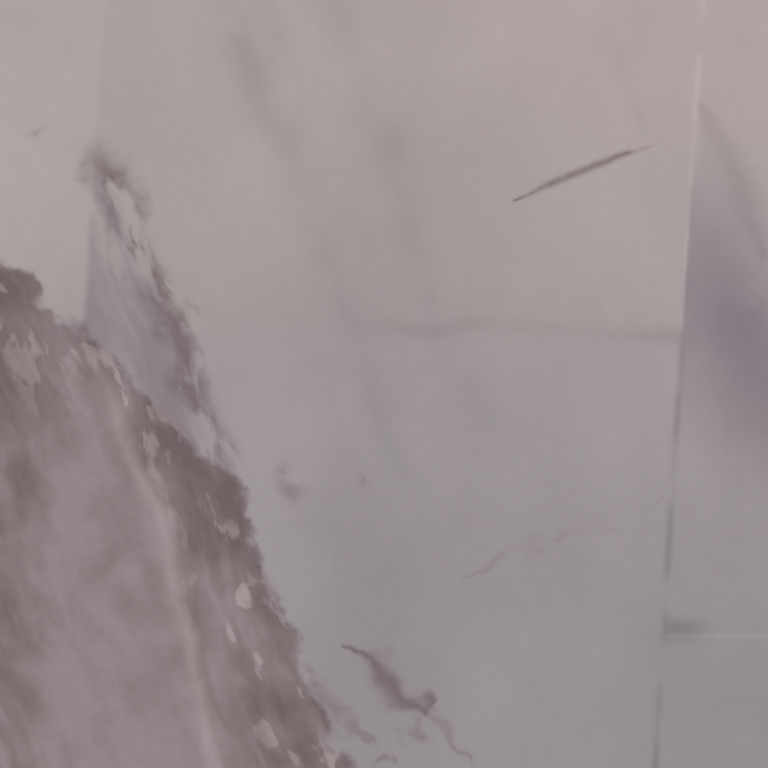
Reproduce this texture procedurally as a WebGL 2 fragment shader.

```glsl
#version 300 es
precision highp float;
// Polished marble slabs: a soft grey-pink ground with faint diagonal veins,
// a dark streaked mass at the lower left and thin slab joints.
// Built from value noise, warped half planes and tapered segments.
uniform vec2 u_resolution;
out vec4 fragColor;

float hash(vec2 p) {
  vec3 q = fract(vec3(p.xyx) * 0.1031);
  q += dot(q, q.yzx + 33.33);
  return fract((q.x + q.y) * q.z);
}

float noise(vec2 p) {
  vec2 i = floor(p), f = fract(p);
  f = f * f * (3.0 - 2.0 * f);
  return mix(mix(hash(i), hash(i + vec2(1, 0)), f.x),
             mix(hash(i + vec2(0, 1)), hash(i + vec2(1, 1)), f.x), f.y);
}

float fbm(vec2 p) {
  float sum = 0.0, amp = 0.53;
  for (int i = 0; i < 4; i++) {
    sum += amp * noise(p);
    p = mat2(1.6, 1.2, -1.2, 1.6) * p + 7.3;
    amp *= 0.5;
  }
  return sum;
}

// Soft stroke from a to b, thinning towards both ends
float stroke(vec2 p, vec2 a, vec2 b, float width) {
  vec2 ab = b - a;
  float t = clamp(dot(p - a, ab) / dot(ab, ab), 0.0, 1.0);
  float d = length(p - a - ab * t) / (width * (0.35 + 2.6 * t * (1.0 - t)));
  return exp(-d * d);
}

float spot(vec2 p, vec2 centre, vec2 radius) {
  vec2 d = (p - centre) / radius;
  return exp(-dot(d, d));
}

void main() {
  vec2 p = gl_FragCoord.xy / u_resolution;
  vec2 wobble = vec2(fbm(p * 9.0), fbm(p * 9.0 + 40.0)) - 0.5;
  vec2 q = p + 0.035 * wobble;
  vec2 rough = q + 0.05 * (vec2(fbm(p * 30.0), fbm(p * 30.0 + 15.0)) - 0.5);
  float patches = fbm(p * 24.0 + 60.0);

  // Ground, warmer and lighter towards the top, softly clouded
  vec3 col = mix(vec3(0.590, 0.563, 0.575), vec3(0.662, 0.622, 0.615), smoothstep(0.1, 1.0, p.y));
  col += vec3(0.030, 0.022, 0.022) * spot(p, vec2(0.9, 1.0), vec2(0.3, 0.25));
  col += 0.065 * (fbm(p * vec2(6.0, 4.0) + 3.0) - 0.5);

  // Faint diagonal veins
  float faint = 0.5 * stroke(q, vec2(0.76, 1.02), vec2(0.84, 0.82), 0.016);
  for (int i = 0; i < 3; i++) {
    float k = float(i);
    float path = 0.305 + 0.125 * k - 0.2 * step(1.5, k) + 0.36 * (1.0 - q.y);
    float fade = smoothstep(0.28, 0.65, p.y - 0.06 * k) * (1.0 - 0.25 * k);
    float width = 0.014 + 0.02 * noise(vec2(p.y * 7.0, k));
    faint += exp(-pow((q.x - path) / width, 2.0)) * fade;
  }
  col -= vec3(0.054, 0.050, 0.044) * faint * smoothstep(0.2, 0.75, fbm(p * 7.0 + 9.0));

  // Right slab with a violet shadow
  float joint = p.x - 0.853 - 0.062 * p.y;
  float right = smoothstep(-0.003, 0.004, joint);
  float shade = spot(vec2(q.x, q.y + 0.9 * (q.x - 0.95)), vec2(0.95, 0.58), vec2(0.16, 0.14));
  col -= right * shade * vec3(0.100, 0.105, 0.080) * (0.5 + fbm(p * 8.0));
  col -= right * 0.035 * stroke(q, vec2(0.92, 0.86), vec2(1.0, 0.66), 0.02);

  // Slab joints, broken along their length
  float line = exp(-pow(joint / 0.005, 2.0));
  col += line * mix(-0.06, 0.03, smoothstep(0.45, 0.75, p.y)) * smoothstep(0.25, 0.7, noise(p * 22.0));
  float level = q.y - 0.582 + 0.03 * (p.x - 0.3);
  float span = smoothstep(0.24, 0.4, p.x) * (1.0 - right);
  col -= span * 0.036 * exp(-pow(level / 0.012, 2.0)) * noise(p * 9.0);
  col -= right * 0.07 * spot(q, vec2(0.89, 0.187), vec2(0.03, 0.016));
  col += right * 0.02 * exp(-pow((p.y - 0.172) / 0.004, 2.0));
  float leftJoint = p.x - 0.07 - 0.067 * p.y;
  col += 0.014 * smoothstep(0.56, 0.62, p.y) * smoothstep(0.006, -0.006, leftJoint);

  // Dark mass: streaked body, dark rims, paler core and pale inclusions
  float slant = (0.455 - 0.40 * rough.y - rough.x) / 1.08;
  float crest = (0.68 - rough.x - rough.y) * 0.7;
  float inside = min(slant, crest);
  vec2 along = vec2(dot(q, vec2(0.93, 0.37)), dot(q, vec2(-0.37, 0.93)));
  float streak = fbm(along * vec2(42.0, 10.0));
  float mass = smoothstep(-0.006, 0.012, inside);
  float ridge = q.x - 0.28 + 0.12 * p.y + 0.36 * p.y * p.y;
  float core = smoothstep(0.035, -0.035, ridge) * smoothstep(0.02, 0.12, p.x + 0.1 * (0.3 - p.y));
  float dark = 0.42 + 0.4 * exp(-max(inside, 0.0) * 14.0) - 0.38 * core;
  dark += (streak - 0.5) * (1.3 - 0.8 * core) + 0.7 * (patches - 0.5);
  vec3 body = mix(vec3(0.580, 0.525, 0.533), vec3(0.440, 0.380, 0.390), clamp(dark, 0.0, 1.0));
  float flecks = smoothstep(0.56, 0.70, fbm(along * vec2(52.0, 22.0) + 5.0));
  body += 0.11 * flecks * (1.0 - core) * smoothstep(0.16, 0.02, inside);
  float strip = smoothstep(-0.01, 0.03, slant) * smoothstep(-0.006, 0.006, leftJoint);
  col -= strip * vec3(0.070, 0.073, 0.060) * smoothstep(0.2, 0.8, streak);
  col = mix(col, body, mass);
  float pale = exp(-pow(ridge / 0.013, 2.0)) * smoothstep(0.56, 0.46, p.y);
  col += 0.08 * pale * (0.4 + streak);

  // Broken vein climbing above the mass
  float climb = smoothstep(0.37, 0.43, p.y) * smoothstep(0.83, 0.76, p.y);
  float ragged = exp(-pow((slant - 0.004) / 0.02, 2.0)) * climb;
  float vein = ragged * smoothstep(0.36, 0.58, fbm(along * vec2(38.0, 16.0) + 21.0));

  // Fragments, crack and specks, worn away by patches
  float worn = smoothstep(0.3, 0.55, patches);
  vein += 0.95 * stroke(rough, vec2(0.465, 0.165), vec2(0.56, 0.07), 0.017);
  vein += worn * 0.8 * stroke(rough, vec2(0.49, 0.0), vec2(0.54, 0.06), 0.018);
  vein += worn * 0.5 * stroke(rough, vec2(0.39, 0.17), vec2(0.47, 0.03), 0.016);
  vein += worn * 0.4 * stroke(rough, vec2(0.56, 0.08), vec2(0.62, 0.0), 0.01);
  vein += (0.2 + 0.6 * worn) * stroke(p + 0.015 * wobble, vec2(0.67, 0.742), vec2(0.85, 0.81), 0.005);
  vein += worn * 0.25 * stroke(rough, vec2(0.6, 0.255), vec2(0.86, 0.34), 0.009);
  vein += worn * 0.5 * spot(rough, vec2(0.385, 0.365), vec2(0.018, 0.024));
  vein += 0.3 * (spot(rough, vec2(0.475, 0.36), vec2(0.009)) + spot(rough, vec2(0.05, 0.827), vec2(0.009)));
  col = mix(col, vec3(0.445, 0.385, 0.395), 0.8 * clamp(vein, 0.0, 1.0));
  fragColor = vec4(col + 0.008 * (noise(p * 110.0) - 0.5), 1.0);
}
```
